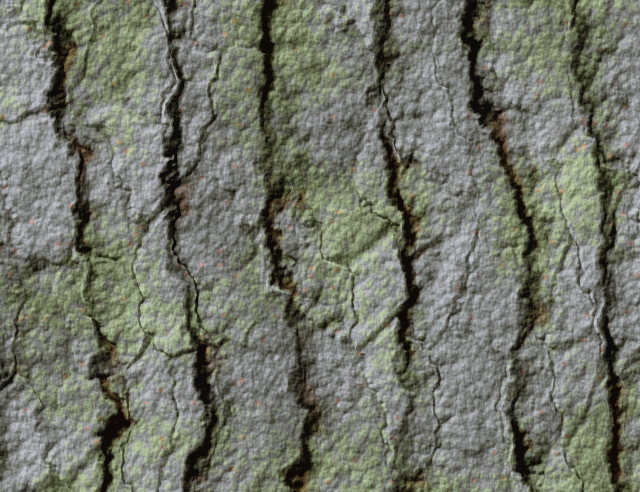
This texture is drawn by a WebGL 2 fragment shader. Its source:

```glsl
#version 300 es
precision highp float;
// Furrowed tree bark: leaning, ragged vertical ridges with lifted plates,
// dark slits and a crust of grey lichen and green moss. A height field of
// repeated ridges and cellular noise is lit and shadowed from the upper left.

#define RIDGE_WIDTH 0.215
#define LEAN 0.09
#define WANDER 0.050
#define RAGGED 0.065
#define PLATE_SCALE vec2(9.0, 4.2)
#define LUMP_SCALE 13.0
#define GRAIN_SCALE vec2(50.0, 42.0)
#define GRAIN_CONTRAST 0.50
#define SHADOW_STRENGTH 0.42
#define MOSS_AMOUNT 0.75
#define TO_LIGHT vec2(-0.66, 0.75)

uniform vec2 u_resolution;
out vec4 fragColor;

vec2 hash2(vec2 p) {
    vec3 a = fract(p.xyx * vec3(0.1031, 0.1030, 0.0973));
    a += dot(a, a.yzx + 33.33);
    return fract((a.xx + a.yz) * a.zy);
}

// Nearest distance, second distance, random value of the nearest cell
vec3 cells(vec2 p) {
    vec2 base = floor(p), f = p - base;
    vec3 best = vec3(8.0, 8.0, 0.0);
    for (int j = -1; j <= 1; j++)
    for (int i = -1; i <= 1; i++) {
        vec2 g = vec2(i, j), o = hash2(base + g);
        float d = length(g + o - f);
        if (d < best.x) best = vec3(d, best.x, fract(o.x * 7.3 + o.y * 3.7));
        else best.y = min(best.y, d);
    }
    return best;
}

// Layered cellular lumps, centred near zero
float rough(vec2 p) {
    float sum = 0.0, amp = 0.5;
    for (int i = 0; i < 3; i++) {
        sum += amp * (0.48 - cells(p + 40.0).x);
        p = mat2(0.8, 0.6, -0.6, 0.8) * p * 2.05 + 5.7;
        amp *= 0.55;
    }
    return sum;
}

// Smooth irregular swell from layered, bent sines
float sway(vec2 p) {
    float sum = 0.0, amp = 0.6;
    for (int i = 0; i < 4; i++) {
        p = mat2(0.8, 0.6, -0.6, 0.8) * p * 1.6 + 1.3;
        p += 0.7 * sin(p.yx * 0.8 + float(i));
        sum += amp * sin(p.x) * cos(p.y);
        amp *= 0.6;
    }
    return sum;
}

float barkHeight(vec2 p) {
    float lumps = rough(p * LUMP_SCALE);
    vec2 q = p + vec2(LEAN * p.y, 0.0);
    q += WANDER * vec2(sway(p * vec2(4.0, 3.0)), sway(p * 4.0 + 7.0));
    q += RAGGED * lumps * vec2(1.0, 0.8);

    // Ridges rise slowly on the left and break off sharply on the right
    float u = q.x / RIDGE_WIDTH, f = fract(u);
    float depth = 0.8 + 0.3 * sway(vec2(floor(u) * 3.1, p.y * 3.0));
    float ridge = smoothstep(0.0, 0.42, f) * (1.0 - smoothstep(0.87, 0.97, f));

    // Plates stand at random levels above the ridges
    vec3 plate = cells(q * PLATE_SCALE + 20.0);
    float lift = plate.z * smoothstep(0.0, 0.16, plate.y - plate.x);

    // Slits open and close along the furrows
    float open = smoothstep(-0.1, 0.5, sway(vec2(floor(u + 0.5) * 5.3, p.y * 4.0)));
    float slit = open * (1.0 - smoothstep(0.01, 0.09, abs(fract(u + 0.5) - 0.5)));
    return 0.55 * depth * ridge + 0.32 * lift + 0.45 * lumps - 0.4 * slit;
}

float span(float a, float b, float x) { return clamp((x - a) / (b - a), 0.0, 1.0); }

// Tones from furrow black through olive and grey to pale lichen
vec3 barkColour(float tone) {
    vec3 c = mix(vec3(0.05, 0.04, 0.04), vec3(0.14, 0.13, 0.10), span(0.02, 0.13, tone));
    c = mix(c, vec3(0.27, 0.27, 0.22), span(0.13, 0.27, tone));
    c = mix(c, vec3(0.39, 0.39, 0.37), span(0.27, 0.39, tone));
    c = mix(c, vec3(0.51, 0.52, 0.51), span(0.39, 0.52, tone));
    c = mix(c, vec3(0.63, 0.64, 0.66), span(0.52, 0.64, tone));
    return mix(c, vec3(0.75, 0.76, 0.79), span(0.64, 0.78, tone));
}

void main() {
    vec2 p = gl_FragCoord.xy / u_resolution.y;

    // Slope light and short cast shadows
    float h = barkHeight(p);
    float slope = (h - barkHeight(p + TO_LIGHT * 0.005)) / 0.005;
    float shadow = 0.0;
    for (int i = 1; i <= 4; i++) {
        float reach = 0.011 * float(i);
        shadow = max(shadow, barkHeight(p + TO_LIGHT * reach) - h - 3.0 * reach);
    }

    // Fine crust
    float grain = rough(p * GRAIN_SCALE);
    float crust = grain - rough((p + TO_LIGHT * 0.005) * GRAIN_SCALE);
    float tone = 0.48 + 0.36 * (h - 0.45) + clamp(0.010 * slope, -0.13, 0.10);
    tone += GRAIN_CONTRAST * (crust + 0.35 * grain) - SHADOW_STRENGTH * shadow;
    vec3 colour = barkColour(tone);

    // Moss patches, rusty furrows and flecks
    float patches = sway(p * 6.0 + 3.0) + 2.0 * grain - 0.6 * (h - 0.4);
    float moss = MOSS_AMOUNT * smoothstep(-0.1, 0.7, patches);
    colour *= mix(vec3(1.0), vec3(0.97, 1.06, 0.74), moss);
    float rust = (1.0 - smoothstep(-0.05, 0.22, h)) * smoothstep(-0.3, 0.4, sway(p * 9.0));
    vec3 fleck = cells(p * 40.0);
    rust = max(rust, step(0.92, fleck.z) * (1.0 - smoothstep(0.12, 0.28, fleck.x)));
    colour *= mix(vec3(1.0), vec3(1.15, 0.86, 0.76), 0.8 * rust);
    fragColor = vec4(clamp(colour, 0.0, 1.0), 1.0);
}
```
